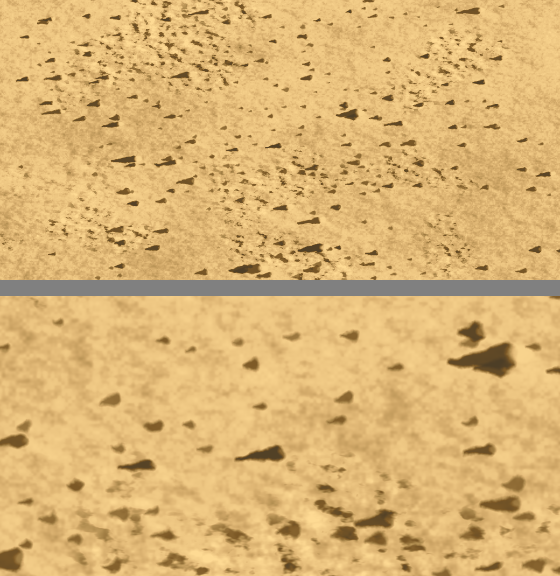
Top, the full canvas; bottom, a detail of the centre.
Reproduce this texture procedurally as a WebGL 1 fragment shader.

```glsl
precision highp float;
uniform vec2 u_resolution;

float hash(vec2 p) {
  vec3 q = fract(p.xyx * vec3(0.1031, 0.1030, 0.0973));
  q += dot(q, q.yzx + 33.33);
  return fract((q.x + q.y) * q.z);
}

float noise(vec2 p) {
  vec2 i = floor(p), f = fract(p);
  f = f * f * (3.0 - 2.0 * f);
  return mix(mix(hash(i), hash(i + vec2(1, 0)), f.x),
             mix(hash(i + vec2(0, 1)), hash(i + 1.0), f.x), f.y);
}

float fbm(vec2 p) {
  float sum = 0.0, amp = 0.5;
  for (int i = 0; i < 4; i++) {
    p = mat2(0.8, 0.6, -0.6, 0.8) * p + 7.3;
    sum += amp * noise(p);
    p *= 2.0;
    amp *= 0.5;
  }
  return sum;
}

// Bumps flattened by the low view, with slanting wind ripples on the left
float height(vec2 p) {
  float ripple = noise(mat2(0.89, -0.45, 0.45, 0.89) * p * vec2(26.0, 70.0));
  return fbm(p * vec2(20.0, 36.0)) + 0.4 * ripple * smoothstep(1.0, 0.1, p.x);
}

// Clods with a shadow to the left and a wind tail to the right: x dark, y light
vec2 clods(vec2 p, vec2 cell, float chance, float fat, float glow, float seed) {
  vec2 result = vec2(0.0);
  vec2 home = floor(p / cell);
  for (int j = -1; j <= 1; j++) {
    for (int i = -1; i <= 1; i++) {
      vec2 id = home + vec2(i, j);
      vec2 key = id + seed;
      vec2 center = (id + 0.2 + 0.6 * vec2(hash(key + 11.7), hash(key + 47.1))) * cell;
      float cluster = smoothstep(0.25, 0.7, noise(center * vec2(4.0, 5.0) + seed));
      float present = step(hash(key + 83.9), chance * cluster * smoothstep(-0.4, 0.7, center.x));
      float size = cell.x * mix(0.24, 0.42, hash(key + 29.3)) * mix(1.15, 0.7, center.y);
      vec2 d = (p - center) / size;

      // Shadow: a hump that tapers off over a varied length
      float reach = mix(0.5, 1.0, hash(key + 71.3));
      float along = clamp(-d.x, 0.0, reach);
      float radius = fat * mix(0.75, 1.25, hash(key + 61.3)) * (1.0 - 0.75 * along / reach);
      float edge = (length(d + vec2(along, 0.12 * along)) - radius) * size;
      float shadow = smoothstep(0.003, -0.003, edge) * mix(0.75, 1.0, hash(key + 5.9));

      float tail = smoothstep(0.3, 0.0, abs(d.y + 0.4 * d.x))
                 * smoothstep(-0.05, 0.15, d.x) * smoothstep(1.6, 0.3, d.x);
      float face = glow * smoothstep(0.24, 0.1, length((d - vec2(0.22, 0.02)) * vec2(1.0, 1.3)));
      shadow *= 1.0 - 0.9 * face;
      result = max(result, present * vec2(shadow, max(0.7 * tail, face)));
    }
  }
  return result;
}

// Sand colour for a brightness given by its red value
vec3 sandColor(float tone) {
  vec3 c = mix(vec3(0.30, 0.24, 0.15), vec3(0.49, 0.35, 0.15), clamp((tone - 0.30) / 0.19, 0.0, 1.0));
  c = mix(c, vec3(0.69, 0.55, 0.31), clamp((tone - 0.49) / 0.20, 0.0, 1.0));
  c = mix(c, vec3(0.81, 0.65, 0.40), clamp((tone - 0.69) / 0.12, 0.0, 1.0));
  c = mix(c, vec3(0.89, 0.73, 0.47), clamp((tone - 0.81) / 0.08, 0.0, 1.0));
  return mix(c, vec3(0.95, 0.80, 0.53), clamp((tone - 0.89) / 0.06, 0.0, 1.8));
}

void main() {
  vec2 p = gl_FragCoord.xy / u_resolution.y;

  // Ground: broad swells, relief lit from the right and fine grain
  float tone = 0.903 + 0.19 * (fbm(p * vec2(2.2, 4.5) + 3.1) - 0.47);
  tone += 0.10 * (fbm(p * vec2(8.0, 15.0) + 23.0) - 0.47) + 0.03 * (p.y - 0.5);
  float slope = height(p) - height(p + vec2(0.012, 0.004));
  tone += 0.18 * max(slope, 0.0) + 0.40 * min(slope, 0.0);
  tone += 0.10 * (noise(p * vec2(110.0, 140.0)) - 0.5);
  tone += 0.07 * (noise(p * 240.0 + 19.0) - 0.5);
  tone -= 0.6 * max(tone - 0.925, 0.0);

  // Rough patches of broken crust
  float patchy = smoothstep(0.50, 0.68, fbm(p * vec2(3.0, 5.0) + 41.0));
  vec2 crust = p * vec2(34.0, 62.0) + 17.0;
  float lump = fbm(crust) - fbm(crust + vec2(0.5, 0.25));
  tone += patchy * (0.25 * max(lump, 0.0) - 0.45 * smoothstep(0.06, 0.28, -lump));

  // Clods in three sizes, with ragged outlines
  vec2 q = p + 0.010 * (vec2(fbm(p * 60.0), fbm(p * 60.0 + 31.0)) - 0.47);
  vec2 large = clods(q, vec2(0.27, 0.17), 0.95, 0.14, 1.0, 3.0);
  vec2 medium = clods(q, vec2(0.13, 0.075), 0.75, 0.22, 0.4, 57.0);
  vec2 tiny = clods(q, vec2(0.055, 0.033), 0.35, 0.34, 0.0, 131.0);
  tone = mix(tone, 0.98, max(0.9 * large.y, 0.7 * medium.y));
  tone = mix(tone, 0.42, 0.85 * tiny.x);
  tone = mix(tone, 0.32, medium.x);
  tone = mix(tone, 0.29, large.x);

  gl_FragColor = vec4(sandColor(tone), 1.0);
}
```
